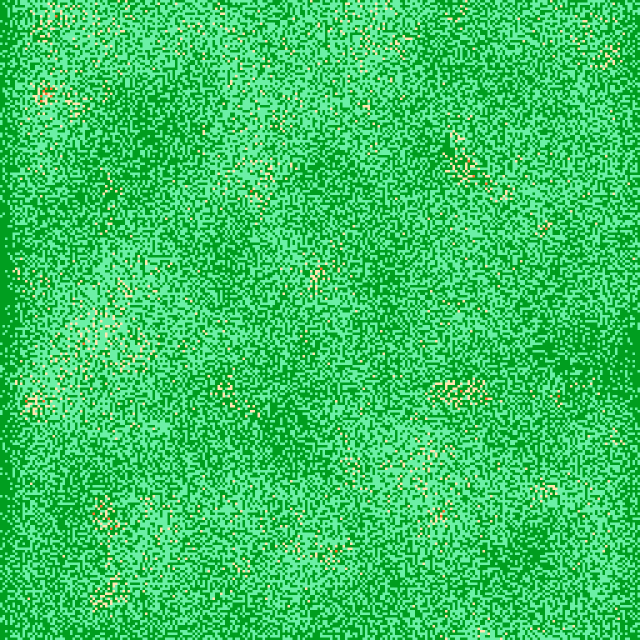
This texture is drawn by a three.js fragment shader. Its source:

```glsl
// Green dithered grain: a square grid of cells, each holding one of four flat inks.
// A smooth tone from gradient noise plus high-passed (blue) hash noise picks the ink;
// a second noise field gathers the warm specks into loose clusters.

#define CELLS 256.0        // grid cells across the canvas
#define EDGE_WIDTH 0.2     // softness of cell borders, in screen samples
#define TONE_SCALE 4.2     // size of the light and dark areas
#define TONE_DEPTH 0.38    // contrast of those areas
#define TONE_BIAS 0.0      // balance of mint against green
#define EDGE_DARK 0.36     // darkening along the left and right sides
#define GRAIN_BLUE 0.78    // 0 leaves clumps in the grain, 1 spreads it evenly
#define CLUSTER_SCALE 9.0  // size of the warm clusters
#define CLUSTER_LIFT 0.46  // strength of the warm clusters
#define CREAM_LEVEL 0.60   // heat at which cream begins
#define ORANGE_LEVEL 0.90  // heat at which orange begins

varying vec2 vUv;

const vec3 GREEN = vec3(0.0, 0.62, 0.12);
const vec3 MINT = vec3(0.42, 0.94, 0.65);
const vec3 CREAM = vec3(1.0, 0.90, 0.70);
const vec3 ORANGE = vec3(1.0, 0.46, 0.20);

float hash(vec2 p) {
  vec3 q = fract(p.xyx * 0.1031);
  q += dot(q, q.yzx + 33.33);
  return fract((q.x + q.y) * q.z);
}

// Dot product of a random unit gradient with the offset from its corner
float cornerSlope(vec2 corner, vec2 offset) {
  float angle = 6.28318 * hash(corner + 17.0);
  return dot(vec2(cos(angle), sin(angle)), offset);
}

float gradientNoise(vec2 p) {
  vec2 i = floor(p);
  vec2 f = p - i;
  vec2 u = f * f * f * (f * (f * 6.0 - 15.0) + 10.0);
  vec2 e = vec2(1.0, 0.0);
  float low = mix(cornerSlope(i, f), cornerSlope(i + e, f - e), u.x);
  float high = mix(cornerSlope(i + e.yx, f - e.yx), cornerSlope(i + 1.0, f - 1.0), u.x);
  return mix(low, high, u.y);
}

float fbm(vec2 p) {
  float sum = 0.0;
  float amplitude = 1.0;
  for (int octave = 0; octave < 5; octave++) {
    sum += amplitude * gradientNoise(p);
    p = mat2(1.6, 1.2, -1.2, 1.6) * p + 11.3;
    amplitude *= 0.55;
  }
  return sum;
}

// Hash noise minus part of the weighted mean of its eight neighbours
float grain(vec2 cell) {
  float around = 0.0;
  for (int y = -1; y <= 1; y++) {
    for (int x = -1; x <= 1; x++) {
      vec2 shift = vec2(float(x), float(y));
      float reach = dot(shift, shift);
      float weight = reach < 0.5 ? 0.0 : (reach < 1.5 ? 0.18 : 0.07);
      around += weight * (hash(cell + shift + 205.0) - 0.5);
    }
  }
  return hash(cell + 205.0) - 0.5 - GRAIN_BLUE * around;
}

// Broad brightness: noise, a slight rise to the top, dark sides
float toneAt(vec2 uv) {
  float noise = fbm(uv * TONE_SCALE + 3.7);
  float band = 0.045 + 0.03 * noise;
  float side = 1.0 - smoothstep(0.0, band, uv.x);
  side += 0.5 * (1.0 - smoothstep(0.0, band, 1.0 - uv.x));
  return TONE_BIAS + TONE_DEPTH * noise + 0.07 * (uv.y - 0.5) - EDGE_DARK * side;
}

vec3 cellColor(vec2 cell) {
  vec2 uv = (cell + 0.5) / CELLS;
  float value = toneAt(uv) + grain(cell);
  float cluster = smoothstep(0.2, 0.8, fbm(uv * CLUSTER_SCALE + 41.0));
  float heat = value + CLUSTER_LIFT * cluster;
  vec3 color = value > 0.0 ? MINT : GREEN;
  color = heat > CREAM_LEVEL ? CREAM : color;
  return heat > ORANGE_LEVEL ? ORANGE : color;
}

void main() {
  // Blend the four cells around the nearest grid corner over a thin border
  vec2 p = vUv * CELLS;
  vec2 corner = floor(p + 0.5);
  vec2 border = max(fwidth(p) * EDGE_WIDTH, 0.0001);
  vec2 blend = clamp((p - corner) / border + 0.5, 0.0, 1.0);
  vec3 below = mix(cellColor(corner - 1.0), cellColor(corner - vec2(0.0, 1.0)), blend.x);
  vec3 above = mix(cellColor(corner - vec2(1.0, 0.0)), cellColor(corner), blend.x);
  gl_FragColor = vec4(mix(below, above, blend.y), 1.0);
}
```
